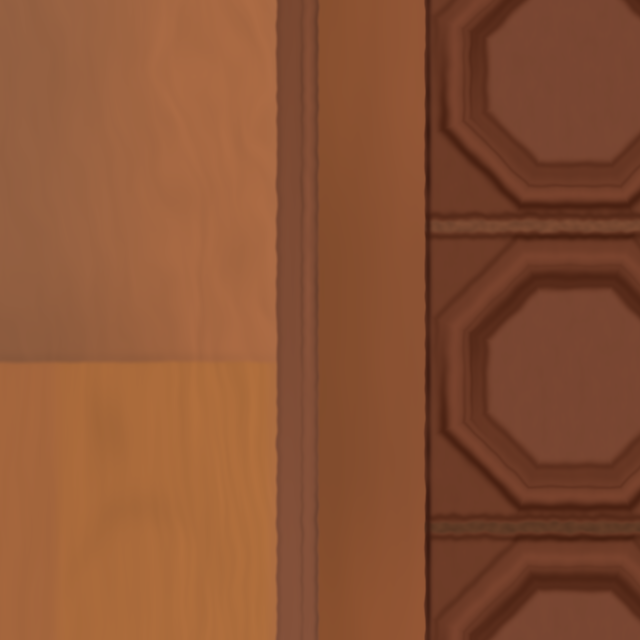
A Shadertoy shader for this texture:

```glsl
// Varnished cabinet wood: two veneer planks, a grooved moulding, a plain stile,
// and a column of carved octagonal panels. Grain is stretched gradient noise;
// the carving is a set of bands across an octagonal distance.

vec2 gradientAt(vec2 cell) {
    float h = fract(sin(dot(cell, vec2(127.1, 311.7))) * 4375.85);
    return vec2(cos(6.2832 * h), sin(6.2832 * h));
}

float gradientNoise(vec2 p) {
    vec2 i = floor(p), f = p - i;
    vec2 u = f * f * f * (f * (f * 6.0 - 15.0) + 10.0);
    vec2 e = vec2(0.0, 1.0);
    float low = mix(dot(gradientAt(i), f), dot(gradientAt(i + e.yx), f - e.yx), u.x);
    float high = mix(dot(gradientAt(i + e), f - e), dot(gradientAt(i + 1.0), f - 1.0), u.x);
    return mix(low, high, u.y);
}

float fbm(vec2 p) {
    float sum = 0.0, amp = 0.6;
    for (int i = 0; i < 3; i++) {
        sum += amp * gradientNoise(p);
        p = p * 2.03 + 7.3;
        amp *= 0.5;
    }
    return sum;
}

// Soft line of half-width w around c
float band(float x, float c, float w) {
    float t = (x - c) / w;
    return exp(-t * t);
}

float stepAt(float edge, float x, float soft) {
    return smoothstep(edge - soft, edge + soft, x);
}

vec3 veneer(vec2 p) {
    float warp = fbm(p * vec2(7.0, 4.0));

    // Upper plank: duller on the left, with faint wavy figure
    vec3 upper = mix(vec3(0.58, 0.375, 0.255), vec3(0.66, 0.41, 0.26), smoothstep(0.0, 0.36, p.x + 0.04 * warp));
    upper *= 1.0 - 0.05 * smoothstep(0.66, 0.44, p.y) * smoothstep(0.40, 0.15, p.x);
    upper *= 1.0 + 0.05 * fbm(vec2(p.x * 26.0 + p.y * 4.0 + warp * 2.0, p.y * 4.0));
    float figure = gradientNoise(vec2(p.x * 42.0 + p.y * 9.0 + warp * 4.0, p.y * 11.0));
    upper *= 1.0 + 0.04 * figure * smoothstep(0.15, 0.3, p.x);

    // Lower plank: golden, with broken growth rings around a faint arch
    vec3 lower = mix(vec3(0.66, 0.41, 0.23), vec3(0.685, 0.43, 0.235), p.x / 0.43);
    float arch = p.y + 7.0 * (p.x - 0.23) * (p.x - 0.23) + 0.06 * warp;
    float rings = gradientNoise(vec2(p.x * 75.0 + p.y * 6.0 + warp * 3.0, p.y * 4.0));
    lower *= 1.0 + 0.05 * rings * smoothstep(0.2, 0.32, p.x);
    lower *= 1.0 - 0.04 * band(arch, 0.21, 0.035) * band(p.x, 0.2, 0.08);
    lower *= 1.0 - 0.05 * band(p.x + 0.2 * (p.y - 0.33), 0.17, 0.03) * band(p.y, 0.33, 0.06);
    lower = mix(lower, vec3(0.64, 0.395, 0.24), 0.8 * (1.0 - stepAt(0.09, p.x, 0.014)));
    lower *= 1.0 + 0.045 * fbm(vec2(p.x * 36.0 + warp, p.y * 3.0));

    // Uneven butt joint and a paler strip along the moulding
    float joint = 0.434 + 0.004 * fbm(vec2(p.x * 18.0, 2.5));
    vec3 col = mix(lower, upper, stepAt(joint, p.y, 0.005));
    col *= 1.0 - (0.025 + 0.04 * gradientNoise(vec2(p.x * 14.0, 4.5))) * band(p.y, joint + 0.006, 0.009);
    return mix(col, vec3(0.67, 0.425, 0.28), 0.4 * smoothstep(0.41, 0.43, p.x));
}

vec3 moulding(vec2 p) {
    float worn = 1.0 + 0.9 * fbm(vec2(p.x * 20.0, p.y * 12.0));
    vec3 col = mix(vec3(0.52, 0.32, 0.23), vec3(0.475, 0.28, 0.19), p.y);
    col *= 1.0 - 0.06 * band(p.x, 0.436, 0.004);
    col *= 1.0 - 0.08 * worn * band(p.x, 0.472, 0.003);
    col *= 1.0 + 0.08 * worn * band(p.x, 0.482, 0.005) * smoothstep(-0.1, 0.7, p.y);
    col *= 1.0 - 0.13 * worn * band(p.x, 0.495, 0.004);
    return col * (1.0 + 0.02 * gradientNoise(vec2(p.x * 90.0, p.y * 3.0)));
}

vec3 stile(vec2 p) {
    vec3 col = mix(vec3(0.51, 0.298, 0.175), vec3(0.55, 0.322, 0.2), smoothstep(0.5, 0.66, p.x));
    col += vec3(0.03, 0.015, 0.005) * smoothstep(0.3, 0.0, p.y);
    col += vec3(0.025, 0.015, 0.01) * smoothstep(0.55, 0.9, p.y);
    return col * (1.0 + 0.035 * fbm(vec2(p.x * 18.0, p.y * 2.5)));
}

vec3 carvedPanels(vec2 p) {
    float y = mod(p.y - 0.176, 0.471);
    vec2 q = vec2(p.x - 0.898, y - 0.236);
    vec2 a = abs(q);
    float d = max(max(a.x, a.y), (a.x + a.y) * 0.7071) + 0.003 * gradientNoise(p * 32.0);
    float top = smoothstep(-0.1, 0.14, q.y);
    float bottom = smoothstep(0.1, -0.14, q.y);
    float side = smoothstep(0.12, 0.03, a.y);

    // Flat field, moulded ring and corner ground
    vec3 col = mix(vec3(0.475, 0.275, 0.195), vec3(0.44, 0.24, 0.16), stepAt(0.134, d, 0.009));
    col = mix(col, vec3(0.43, 0.235, 0.155), stepAt(0.212, d, 0.005));

    // Shadows fall under the upper lip and the lower outer rim
    vec3 shade = vec3(0.15, 0.11, 0.09);
    col -= shade * band(d, 0.155, 0.012) * (0.1 + 0.75 * top + 0.15 * bottom);
    col -= shade * band(d, 0.140, 0.006) * 0.45;
    col -= shade * band(d, 0.205, 0.008) * (0.7 + 0.3 * bottom - 0.65 * top);
    col -= shade * 0.4 * band(d, 0.217, 0.006) * top;
    col -= shade * 0.3 * band(d, 0.173, 0.003) * (1.0 - 0.5 * top);
    col -= shade * 0.25 * band(d, 0.162, 0.003) * side;
    col += vec3(0.035, 0.022, 0.018) * band(d, 0.187, 0.008);

    // Ragged pale strip between tiles, bordered by dark grooves
    float seam = min(y, 0.471 - y) + 0.004 * gradientNoise(vec2(p.x * 60.0, p.y * 40.0));
    col -= shade * 0.6 * band(seam, 0.016, 0.006);
    vec3 strip = mix(vec3(0.37, 0.225, 0.145), vec3(0.46, 0.28, 0.19), smoothstep(0.2, 0.6, p.y));
    strip *= 1.0 + 0.12 * gradientNoise(p * vec2(75.0, 90.0));
    col = mix(col, strip, 1.0 - stepAt(0.008, seam, 0.004));
    float gap = 0.85 + 0.4 * gradientNoise(vec2(1.5, p.y * 22.0));
    col = mix(col, vec3(0.23, 0.105, 0.065), gap * band(p.x, 0.669, 0.005));
    return col * (1.0 + 0.03 * fbm(p * vec2(50.0, 25.0)));
}

void mainImage(out vec4 fragColor, in vec2 fragCoord) {
    vec2 p = fragCoord / iResolution.xy;
    float x = p.x + 0.0025 * gradientNoise(vec2(p.x * 8.0, p.y * 45.0));
    vec3 col = mix(veneer(p), moulding(vec2(x, p.y)), stepAt(0.432, x, 0.003));
    col = mix(col, stile(p), stepAt(0.498, x, 0.003));
    col = mix(col, carvedPanels(p), stepAt(0.664, x, 0.002));
    fragColor = vec4(clamp(col, 0.0, 1.0), 1.0);
}
```
